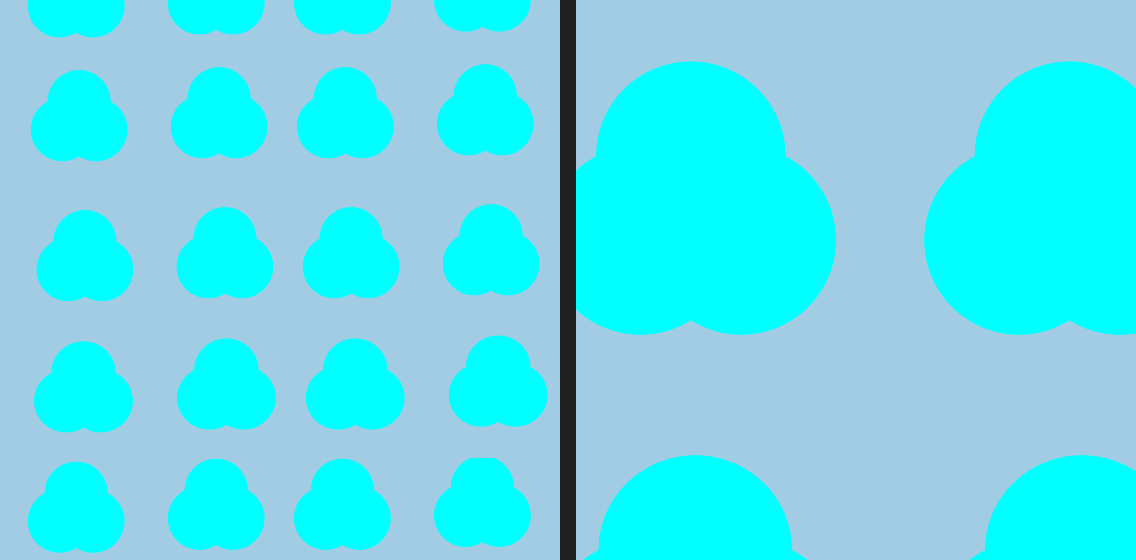
Left: the whole. Right: its middle third, enlarged.
A Shadertoy shader for this pattern:

```glsl
// Rows of flat cyan trefoils on pale blue, four across and five down.
// Each trefoil is a union of three discs; columns climb in small steps,
// rows drift sideways, and one row is slightly stretched.

const vec3 GROUND = vec3(0.63, 0.80, 0.89);
const vec3 CYAN = vec3(0.0, 1.0, 1.0);

const int COLUMNS = 4;
const int ROWS = 5;

// Trefoil, in canvas units
const float LOBE_RADIUS = 0.0564;
const float LOBE_SPREAD = 0.0300;
const float TOP_LIFT = 0.0499;

// Layout: row positions run from top to bottom
const float LEFT = 0.1361;
const float COLUMN_STEP = 0.25;
const float MIDDLE_SQUEEZE = 0.0247;
const float COLUMN_RISE = 0.0052;
const float ROW_Y[ROWS] = float[](0.9896, 0.7686, 0.5186, 0.2842, 0.0694);
const float ROW_DRIFT[ROWS] = float[](0.0, 0.0052, 0.0156, 0.0130, 0.0);
const int STRETCHED_ROW = 3;
const float STRETCH = 1.021;
const float BOTTOM_SEAM = 0.1823; // the last row is cut off above this height

// Signed distance to three overlapping discs; origin between the lower two
float trefoil(vec2 p) {
    float lower = length(vec2(abs(p.x) - LOBE_SPREAD, p.y));
    float upper = length(p - vec2(0.0, TOP_LIFT));
    return min(lower, upper) - LOBE_RADIUS;
}

// Offset of a column from the first: uneven gaps and a stepped climb
vec2 columnOffset(int column) {
    float c = float(column);
    float x = COLUMN_STEP * c - MIDDLE_SQUEEZE * step(2.0, c);
    float y = COLUMN_RISE * (step(1.0, c) + step(3.0, c));
    return vec2(x, y);
}

float trefoilRow(vec2 p, int row) {
    p -= vec2(LEFT + ROW_DRIFT[row], ROW_Y[row]);
    if (row == STRETCHED_ROW) p.x /= STRETCH;
    float d = 1e3;
    for (int column = 0; column < COLUMNS; column++) {
        d = min(d, trefoil(p - columnOffset(column)));
    }
    return d;
}

void mainImage(out vec4 fragColor, in vec2 fragCoord) {
    vec2 p = fragCoord / iResolution.xy;

    // Nearest trefoil over all rows
    float d = 1e3;
    for (int row = 0; row < ROWS; row++) {
        float rowDistance = trefoilRow(p, row);
        if (row == ROWS - 1) rowDistance = max(rowDistance, p.y - BOTTOM_SEAM);
        d = min(d, rowDistance);
    }

    // Fill with an edge about one pixel wide
    float halfPixel = 0.5 / min(iResolution.x, iResolution.y);
    float fill = 1.0 - smoothstep(-halfPixel, halfPixel, d);
    fragColor = vec4(mix(GROUND, CYAN, fill), 1.0);
}
```
